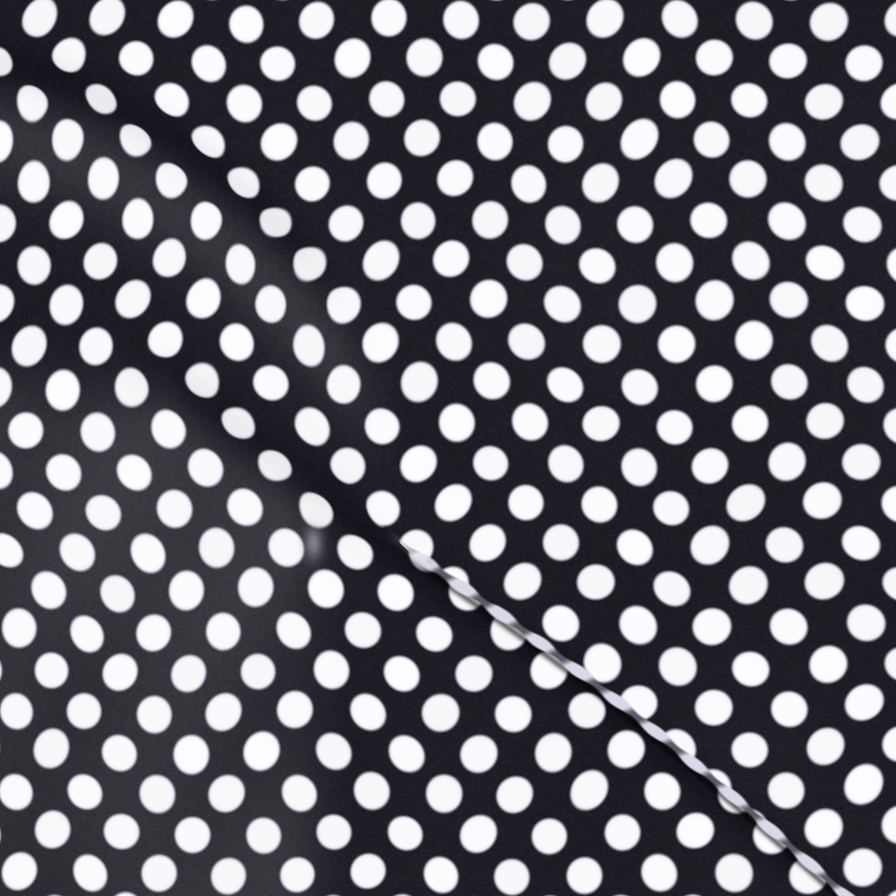
This pattern is drawn by a WebGL 1 fragment shader. Its source:

```glsl
precision highp float;
uniform vec2 u_resolution;

float hash(vec2 p) {
  return fract(sin(dot(p, vec2(127.1, 311.7))) * 43758.5453);
}

float noise(vec2 p) {
  vec2 i = floor(p), f = fract(p);
  f = f * f * (3.0 - 2.0 * f);
  return mix(mix(hash(i), hash(i + vec2(1.0, 0.0)), f.x),
             mix(hash(i + vec2(0.0, 1.0)), hash(i + 1.0), f.x), f.y);
}

float bell(float d, float width) {
  return exp(-d * d / (width * width));
}

// Signed distance below the long diagonal fold
float foldDistance(vec2 p) {
  float along = p.x - 0.443;
  float height = 0.605 + 0.787 * along - 0.016 * sin(6.2832 * along);
  return (p.y - max(height, 0.40 + 0.1 * p.x)) * 0.78;
}

// Signed distance below the soft curved crease at the upper left
float creaseDistance(vec2 p) {
  return (p.y - (0.072 + 0.2 * p.x + 1.23 * p.x * p.x)) * 0.85;
}

// Cloth position to lattice units: columns widen to the right
vec2 toLattice(vec2 p, float under) {
  p.x -= under * 0.026 * smoothstep(0.5, 0.75, p.y);
  p.x -= 0.013 * exp(-8.0 * p.y) * smoothstep(0.9, 0.3, p.x);
  p.y -= under * 0.007;
  p += 0.003 * vec2(sin(p.y * 17.0 + p.x * 5.0), sin(p.x * 19.0 - p.y * 6.0));
  float s = (p.x - 0.0326) / 0.0768;
  return vec2(s - 0.0043 * s * s, (p.y - 0.0221) / 0.0901);
}

void main() {
  // Cloth coordinates run downwards from the top left
  vec2 p = gl_FragCoord.xy / u_resolution;
  p.y = 1.0 - p.y;
  float pixel = 1.0 / min(u_resolution.x, u_resolution.y);
  float fold = foldDistance(p);
  float crease = creaseDistance(p);
  float sharp = smoothstep(0.34, 0.45, p.x);
  float softness = mix(0.07, 0.0015, sharp);
  float under = smoothstep(-softness, softness, fold);

  // Nearest dot of two interleaved grids
  vec2 lattice = toLattice(p, under);
  vec2 corner = floor(lattice + 0.5);
  vec2 middle = floor(lattice) + 0.5;
  vec2 toCorner = lattice - corner, toMiddle = lattice - middle;
  bool nearCorner = dot(toCorner, toCorner) < dot(toMiddle, toMiddle);
  vec2 id = nearCorner ? corner : middle;
  vec2 offset = (lattice - id) * vec2(0.083, 0.0901);
  vec2 vary = vec2(hash(id), hash(id + 7.3)) - 0.5;
  offset += vary * 0.004;

  // Foreshortening in the folds, and slight change of each outline
  float valley = bell(fold, 0.025) * smoothstep(0.1, 0.25, p.x) * (1.0 - sharp);
  float upper = bell(crease, 0.025) * smoothstep(0.42, 0.3, p.x);
  float ridge = bell(crease - 0.07, 0.05) * smoothstep(0.46, 0.36, p.x);
  vec2 across = vec2(-0.55, 0.835);
  offset += across * dot(offset, across) * 0.5 * max(valley, upper);
  offset *= vec2(1.0 + 0.14 * ridge, 1.0 - 0.1 * ridge);
  offset.x += offset.y * vary.y * 0.22;
  offset.y *= 1.0 + vary.x * 0.12;
  float edge = max(0.0025, pixel);
  float radius = 0.0207 + vary.y * 0.0012;
  float dotMask = smoothstep(edge, -edge, length(offset) - radius);

  // Dark cloth, lit along the left folds
  float bands = noise(vec2(p.x + p.y * 0.6, p.y - p.x * 0.7) * vec2(9.0, 4.0));
  float lowerLeft = smoothstep(-0.03, 0.06, fold) * smoothstep(0.40, 0.31, p.x);
  float light = 0.75 * ridge + lowerLeft * (0.35 + 0.6 * bands);
  light += 0.12 * noise(p * 6.0) - 0.35 * max(valley, upper);
  light -= 0.3 * bell(fold - 0.012, 0.02) * sharp;
  light += (hash(floor(p * 384.0)) - 0.5) * 0.18;
  vec3 cloth = mix(vec3(0.118, 0.108, 0.138), vec3(0.24, 0.235, 0.26),
                   clamp(light, -0.4, 1.0));

  // Printed white with a cool rim and faint shading
  float shade = 0.06 * max(valley, upper) + 0.025 * hash(id + 3.1);
  vec3 white = vec3(0.995, 0.99, 1.0) - shade;
  white -= vec3(0.08, 0.08, 0.04) * smoothstep(radius * 0.75, radius, length(offset));
  vec3 color = mix(cloth, white, dotMask);

  // Blurred dot sinking into the fold
  vec2 ghost = (p - vec2(0.35, 0.606)) / vec2(0.010, 0.018);
  color = mix(color, vec3(0.62, 0.61, 0.65), 0.75 * exp(-dot(ghost, ghost)));

  // Narrow twisted lip along the sharp fold, with a shadow beneath
  float twist = 0.5 + 0.5 * cos(146.0 * p.x + fold * 160.0);
  float lipEnd = smoothstep(0.43, 0.49, p.x);
  color *= 1.0 - 0.55 * lipEnd * bell(fold - 0.007, 0.004);
  float lipWidth = 0.0025 + 0.0035 * twist;
  float lip = smoothstep(edge, -edge * 0.5, abs(fold) - lipWidth) * lipEnd;
  vec3 lipColor = mix(vec3(0.36, 0.35, 0.40), vec3(0.86, 0.85, 0.91),
                      smoothstep(0.05, 0.65, twist));
  color = mix(color, lipColor, lip);

  gl_FragColor = vec4(color, 1.0);
}
```
